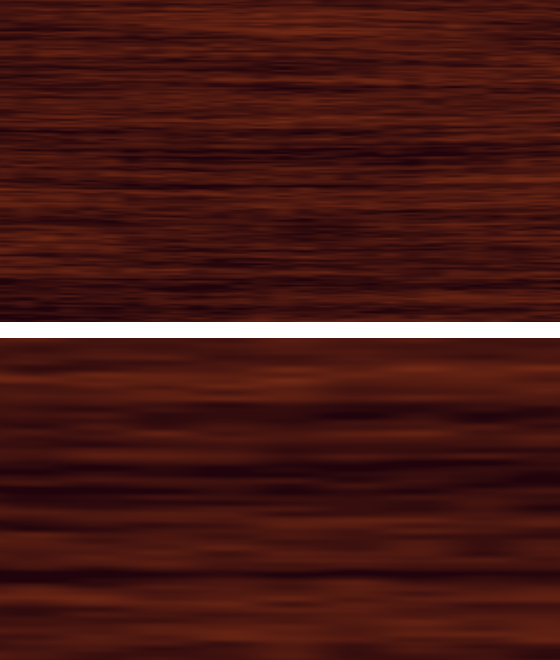
Top: the whole. Bottom: its middle third, enlarged.
This texture is drawn by a Shadertoy shader. Its source:

```glsl
// Dark reddish-brown wood veneer with long horizontal grain and near-black veins.
#define DARK_WOOD  vec3(0.18, 0.04, 0.05)
#define LIGHT_WOOD vec3(0.38, 0.13, 0.07)
#define BASE_TONE  0.58
#define BAND       0.19
#define STREAK     0.30
#define FINE       0.38
#define FIBRE      0.33
#define VEIN       0.44
#define WAVINESS   0.016

// Integer hash of a lattice cell, from -1 to 1.
float hash(ivec2 cell) {
    uvec2 q = uvec2(cell) * uvec2(1597334673u, 3812015801u);
    uint h = (q.x ^ q.y) * 1597334673u;
    h = (h ^ (h >> 15)) * 2246822519u;
    h ^= h >> 13;
    return float(h & 65535u) / 32767.5 - 1.0;
}

// Smooth value noise, from -1 to 1.
float noise(vec2 p) {
    vec2 base = floor(p);
    vec2 f = p - base;
    f = f * f * (3.0 - 2.0 * f);
    ivec2 c = ivec2(base);
    return mix(mix(hash(c), hash(c + ivec2(1, 0)), f.x),
               mix(hash(c + ivec2(0, 1)), hash(c + ivec2(1, 1)), f.x), f.y);
}

// Noise stretched along the grain; the seed separates the layers.
float grain(vec2 p, float along, float across, float seed) {
    return noise(p * vec2(along, across) + seed * vec2(17.3, 41.7));
}

void mainImage(out vec4 fragColor, in vec2 fragCoord) {
    vec2 p = fragCoord / iResolution.y;

    // Gentle bends and uneven spacing of the growth lines.
    p.y += WAVINESS * grain(p, 0.7, 2.5, 1.0);
    p.y += 0.002 * grain(p, 3.0, 9.0, 2.0);

    // Layers from broad bands down to single fibres.
    float tone = BASE_TONE;
    tone += BAND   * grain(p, 0.4, 15.0, 3.0);
    tone += STREAK * grain(p, 0.8, 46.0, 4.0);
    tone += FINE   * grain(p, 2.6, 105.0, 5.0);
    tone += FIBRE  * grain(p, 15.0, 170.0, 6.0);

    // Long dark veins, broken up by thin streaks.
    float vein = grain(p, 0.35, 25.0, 7.0) + 0.3 * grain(p, 1.5, 85.0, 8.0);
    tone -= VEIN * smoothstep(0.25, 0.7, vein);

    // Faint figure across the grain.
    tone += 0.06 * grain(p, 16.0, 8.0, 9.0);

    tone = clamp(tone, -0.25, 1.25);
    fragColor = vec4(mix(DARK_WOOD, LIGHT_WOOD, tone), 1.0);
}
```
